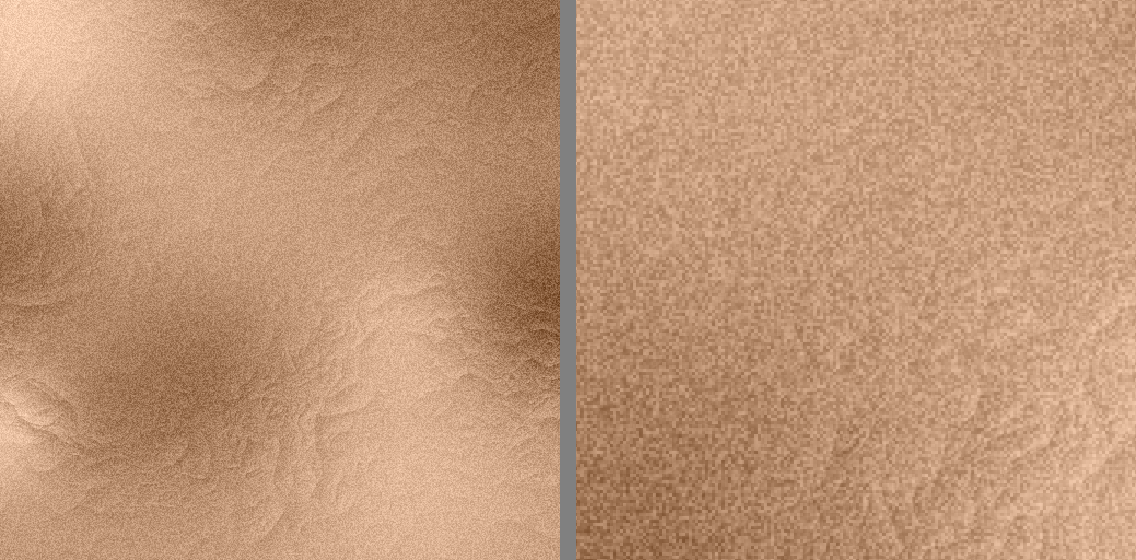
Left: the whole. Right: its middle third, enlarged.
Give the GLSL for this texture, as a WebGL 2 fragment shader.

```glsl
#version 300 es
precision highp float;

uniform vec2 u_resolution;
out vec4 fragColor;

float hash(vec2 p) {
    vec3 q = fract(p.xyx * vec3(0.1031, 0.1030, 0.0973));
    q += dot(q, q.yzx + 33.33);
    return fract((q.x + q.y) * q.z);
}

float cornerSlope(vec2 cell, vec2 offset) {
    float angle = 6.2832 * hash(cell);
    return dot(vec2(cos(angle), sin(angle)), offset);
}

float gradientNoise(vec2 p) {
    vec2 i = floor(p), f = p - i, e = vec2(1.0, 0.0);
    vec2 w = f * f * f * (f * (f * 6.0 - 15.0) + 10.0);
    float low = mix(cornerSlope(i, f), cornerSlope(i + e.xy, f - e.xy), w.x);
    float high = mix(cornerSlope(i + e.yx, f - e.yx), cornerSlope(i + e.xx, f - e.xx), w.x);
    return mix(low, high, w.y);
}

// Broad soft reflections: centre, radius, strength
float reflectedLight(vec2 p) {
    const vec4 pools[11] = vec4[11](
        vec4(0.03, 0.97, 0.24, 0.48), vec4(0.38, 0.66, 0.25, 0.12),
        vec4(0.72, 0.42, 0.13, 0.22), vec4(0.74, 0.12, 0.24, 0.28),
        vec4(0.00, 0.22, 0.11, 0.40), vec4(0.98, 1.00, 0.25, -0.45),
        vec4(0.52, 1.02, 0.18, -0.36), vec4(0.00, 0.57, 0.17, -0.40),
        vec4(0.35, 0.33, 0.18, -0.38), vec4(1.00, 0.47, 0.17, -0.60),
        vec4(0.17, 0.24, 0.12, -0.15));
    float light = 0.59;
    for (int i = 0; i < 11; i++) {
        vec2 d = (p - pools[i].xy) / pools[i].z;
        light += pools[i].w * exp(-dot(d, d));
    }
    return light;
}

// Thin creases at several scales, broken into short runs
float foilHeight(vec2 p) {
    p += 0.012 * vec2(gradientNoise(p * 17.0), gradientNoise(p * 17.0 + 40.0));
    mat2 turn = mat2(0.8, 0.6, -0.6, 0.8);
    float height = 0.0, frequency = 8.0;
    for (int i = 0; i < 5; i++) {
        p = turn * p + 3.7;
        float ridge = exp(-7.0 * abs(gradientNoise(p * frequency)));
        float run = smoothstep(-0.3, 0.4, gradientNoise(p * frequency * 0.6 + 19.0));
        height += ridge * run / frequency;
        frequency *= 1.85;
    }
    return height;
}

void main() {
    vec2 uv = gl_FragCoord.xy / min(u_resolution.x, u_resolution.y);

    // Slope of the crinkled surface
    vec2 e = vec2(0.0015, 0.0);
    float height = foilHeight(uv);
    vec2 slope = vec2(foilHeight(uv + e.xy), foilHeight(uv + e.yx)) - height;
    slope /= e.x;
    slope /= 1.0 + 0.25 * length(slope);

    // Creases bend the reflection, most visibly where light changes
    vec2 s = vec2(0.04, 0.0);
    vec2 change = vec2(reflectedLight(uv + s.xy) - reflectedLight(uv - s.xy),
                       reflectedLight(uv + s.yx) - reflectedLight(uv - s.yx));
    float relief = 0.015 + 0.16 * length(change);
    float tone = reflectedLight(uv + 0.012 * slope);
    tone += relief * dot(slope, vec2(0.6, -0.8));

    // Fine metallic grain, stronger in the shade
    float grain = 0.36 * (hash(floor(uv * 512.0)) - 0.5);
    grain += 0.18 * gradientNoise(uv * 230.0);
    tone += grain * mix(1.25, 0.75, clamp(tone, 0.0, 1.0));

    vec3 shade = vec3(0.52, 0.35, 0.22), shine = vec3(0.93, 0.77, 0.65);
    fragColor = vec4(clamp(mix(shade, shine, tone), 0.0, 1.0), 1.0);
}
```
